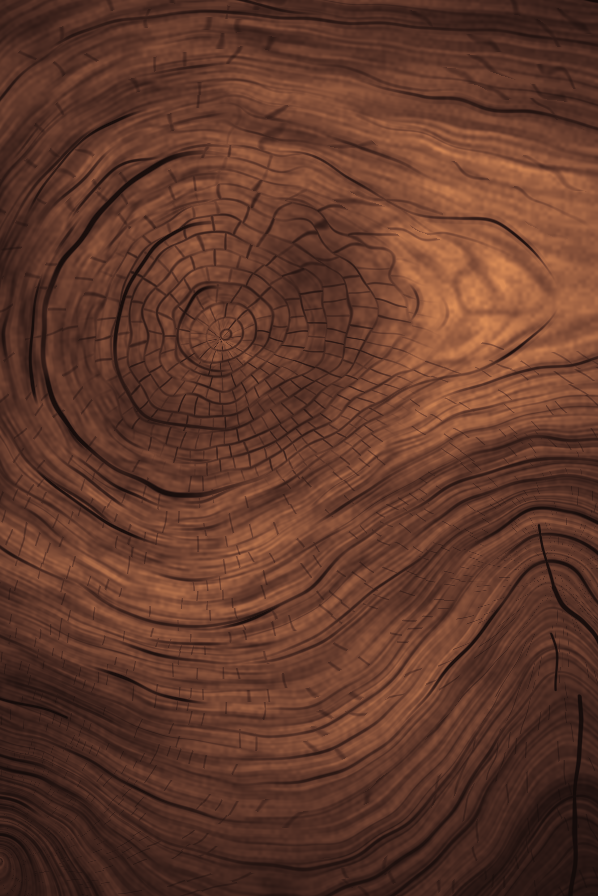
Reproduce this texture procedurally as a WebGL 1 fragment shader.

```glsl
precision highp float;
// Cross-cut wood: a cracked main knot, grain bending around two lesser knots.
uniform vec2 u_resolution;

const vec2 HEART = vec2(0.247, 0.622);
const vec2 RIGHT_KNOT = vec2(0.622, 0.36);
const vec2 LEFT_KNOT = vec2(-0.01, 0.035);

float hash(vec2 p) {
  p = fract(p * vec2(0.1031, 0.1137));
  p += dot(p, p.yx + 33.33);
  return fract((p.x + p.y) * p.x * 7.31 + p.y * 13.7);
}

float noise(vec2 p) {
  vec2 i = floor(p), f = fract(p);
  f = f * f * (3.0 - 2.0 * f);
  return mix(mix(hash(i), hash(i + vec2(1, 0)), f.x),
             mix(hash(i + vec2(0, 1)), hash(i + vec2(1, 1)), f.x), f.y);
}

vec2 wobble(vec2 p) { return vec2(noise(p), noise(p + 19.7)) - 0.5; }

float segment(vec2 p, vec2 a, vec2 b) {
  vec2 d = b - a;
  return length(p - a - d * clamp(dot(p - a, d) / dot(d, d), 0.0, 1.0));
}

float stroke(float d, float w) { return 1.0 - smoothstep(w, w + 0.0022, d); }

float blob(vec2 p, vec2 c, vec2 r) { vec2 d = (p - c) / r; return exp(-dot(d, d)); }

// Vector from the heart; the right side is squeezed so rings open outward.
vec2 fromHeart(vec2 p) {
  vec2 q = p - HEART;
  if (q.x > 0.0) q.x = 0.19 * (1.0 - exp(-q.x / 0.19));
  return q;
}

// Growth age: its level sets are the rings.
float age(vec2 p) {
  p += 0.026 * wobble(p * 6.0) + 0.008 * wobble(p * 24.0);
  float ridge = segment(p, RIGHT_KNOT, vec2(0.65, -0.05));
  return length(fromHeart(p))
    + 0.42 * exp(-sqrt(ridge * ridge + 0.0025) / 0.15)
    + 0.34 * exp(-length(p - LEFT_KNOT) / 0.15);
}

void main() {
  vec2 p = gl_FragCoord.xy / u_resolution.y;
  p.x *= 0.668 * u_resolution.y / u_resolution.x;
  float f = age(p), e = 0.0015;
  float rise = length(vec2(age(p + vec2(e, 0)), age(p + vec2(0, e))) - f) / e;
  float slope = max(rise, 0.3);

  // Angle across the grain, bent by the lesser knots
  vec2 q = fromHeart(p), kr = p - RIGHT_KNOT, kl = p - LEFT_KNOT;
  float turn = atan(q.y, q.x), along = abs(turn);
  float g = turn + 0.6 * atan(kr.y, -kr.x) - 0.6 * atan(kl.y, kl.x);
  g += 0.011 / max(f, 0.05) * (noise(p * 38.0) - 0.5);

  // Broad light and shade
  float v = 0.365 + 0.27 * blob(p, vec2(0.56, 0.69), vec2(0.18, 0.13))
    + 0.12 * blob(p, vec2(0.42, 0.85), vec2(0.22, 0.1))
    + 0.14 * blob(p, vec2(0.28, 0.38), vec2(0.22, 0.12))
    + 0.10 * blob(p, vec2(0.52, 0.53), vec2(0.13, 0.1))
    + 0.08 * blob(p, vec2(0.18, 0.76), vec2(0.13, 0.12))
    + 0.08 * blob(p, vec2(0.4, 0.22), vec2(0.2, 0.12))
    + 0.09 * blob(p, vec2(0.22, 0.62), vec2(0.09, 0.08))
    - 0.14 * blob(p, vec2(0.34, 0.69), vec2(0.06, 0.07))
    - 0.10 * blob(p, vec2(0.2, 0.535), vec2(0.13, 0.035))
    - 0.12 * blob(p, vec2(0.0, 0.72), vec2(0.07, 0.13))
    - 0.16 * blob(p, vec2(0.0, 0.2), vec2(0.16, 0.1))
    - 0.14 * blob(p, vec2(0.66, 0.05), vec2(0.14, 0.25))
    - 0.12 * blob(p, vec2(0.0, 1.0), vec2(0.2, 0.12))
    - 0.12 * blob(p, vec2(0.668, 1.0), vec2(0.22, 0.1));
  v *= 0.62 + 0.38 * smoothstep(-0.08, 0.25, p.y);

  // Grain, from wide bands to fine fibres and thin growth lines
  float knot = 1.0 - smoothstep(0.8, 1.15, length((p - vec2(0.285, 0.63)) / vec2(0.185, 0.165)));
  knot = max(knot, 0.8 * blob(p, vec2(0.29, 0.82), vec2(0.05, 0.08)));
  float bands = noise(vec2(f * 28.0, along * 1.5)) - 0.5;
  float veins = noise(vec2(f * 90.0, along * 4.0 + 8.0)) - 0.5;
  float fibres = noise(vec2(f * 300.0, along * 8.0)) - 0.5;
  float growth = 1.0 - abs(2.0 * noise(vec2(f * 75.0, along * 3.0 + 2.0)) - 1.0);
  v *= 1.0 + 0.4 * bands + (0.3 * veins + 0.42 * fibres) * (1.0 - 0.5 * knot);
  v *= 1.04 - 0.22 * smoothstep(0.72, 1.0, growth) * (1.0 - 0.5 * knot);
  v *= 0.92 + 0.16 * noise(p * 210.0);

  // Small blocks cut by rings and spokes
  float u = f / 0.0165 + 0.8 * noise(p * 32.0);
  float ring = floor(u), n = max(floor(4.6 * (ring - 0.6)) + 2.0, 5.0);
  float s = g * n / 6.2832 + 7.0 * hash(vec2(ring, 3.0));
  float id = mod(floor(s + 0.5), n);
  float ringGap = abs(fract(u + 0.5) - 0.5) * 0.0165 / slope;
  float spokeGap = abs(fract(s + 0.5) - 0.5) * 6.2832 * f / n;
  float chance = hash(vec2(id, ring + 11.0));
  float sparse = 0.45 * step(0.68, chance) * smoothstep(0.3, 0.7, rise);
  float spoke = stroke(spokeGap, 0.0002) * mix(sparse, 0.3 + 0.6 * chance, knot);
  float joint = stroke(ringGap, 0.0002) * knot * (0.15 + 0.8 * noise(p * 35.0 + 4.0));
  float cracks = max(spoke, joint) * 0.75;

  // Long broken cracks that follow the rings: few deep, more shallow
  for (int k = 0; k < 2; k++) {
    float o = float(k) * 5.3, width = 0.052 - 0.021 * float(k);
    float lane = f / width + o + 0.5 * noise(p * 9.0 + o);
    float gap = abs(fract(lane) - 0.5) * width / slope;
    float open = smoothstep(0.45, 0.85, noise(vec2(floor(lane) * 7.0 + o, along * 3.4 + o)));
    open *= (1.0 - 0.75 * knot) * (0.6 + 0.4 * noise(p * 30.0 + o)) * smoothstep(0.15, 0.5, rise);
    float deep = 0.95 - 0.3 * float(k);
    cracks = max(cracks, open * (deep * stroke(gap, 0.0007 * open) + 0.15 * stroke(gap, 0.005)));
  }

  // Three deep arcs left of the heart
  for (int k = 0; k < 3; k++) {
    float r = 0.07 + 0.069 * float(k);
    float reach = smoothstep(-0.2, 0.4, 0.1 - cos(turn - 0.15));
    reach *= 0.6 + 0.4 * smoothstep(0.25, 0.6, noise(p * 14.0 + r * 50.0));
    float gap = abs(f - r - 0.008 * (noise(p * 22.0) - 0.5));
    cracks = max(cracks, reach * stroke(gap, 0.0003 + 0.0005 * float(k)));
    v *= 1.0 - 0.2 * reach * exp(-gap / 0.008);
  }

  // Splits in the lesser knots
  vec2 w = p + 0.014 * wobble(p * 26.0);
  float split = segment(w, vec2(0.6, 0.415), vec2(0.622, 0.345)) + 0.0007;
  split = min(split, segment(w, vec2(0.622, 0.345), vec2(0.675, 0.265)));
  split = min(split, segment(w, vec2(0.65, 0.225), vec2(0.637, -0.02)));
  split = min(split, segment(w, vec2(0.617, 0.295), vec2(0.62, 0.23)) + 0.001);
  split = min(split, segment(w, vec2(-0.01, 0.22), vec2(0.07, 0.197)) + 0.001);
  cracks = max(cracks, stroke(split, 0.0012));

  v = clamp(mix(v, 0.07, clamp(cracks, 0.0, 0.9)), 0.04, 0.85);
  gl_FragColor = vec4(v, v * (0.54 + 0.12 * v), v * (0.48 - 0.1 * v), 1.0);
}
```
